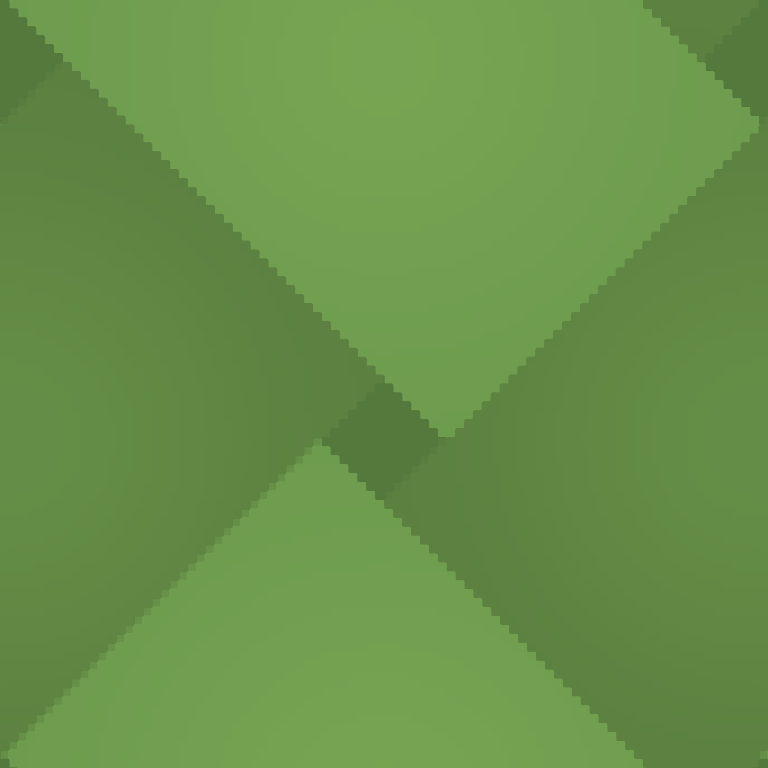
Give the GLSL for this background, as a WebGL 2 fragment shader.

```glsl
#version 300 es
precision highp float;
// Diagonal basket weave of light and dark green strips, with stepped edges.

#define CELLS 86.0        // stair cells across the canvas
#define TILE 85.0         // repeat of the weave, in cells
#define HALF_LONG 49.6    // half length of a strip along its diagonal
#define HALF_WIDE 35.4    // half width of a strip
#define STEP_BLUR 0.15    // softness of the stair steps, in cells
#define EDGE_BLUR 0.2     // softness of the strip edges, in cells
#define GLOW_RADIUS 43.0  // reach of the glow in each strip, in cells

uniform vec2 u_resolution;
out vec4 outColor;

const vec3 GAP_GREEN = vec3(0.329, 0.474, 0.235);
const vec3 DARK_EDGE = vec3(0.359, 0.503, 0.252);
const vec3 DARK_CORE = vec3(0.394, 0.558, 0.278);
const vec3 LIGHT_EDGE = vec3(0.433, 0.611, 0.306);
const vec3 LIGHT_CORE = vec3(0.463, 0.643, 0.320);

// Pulls a point to the centre of its cell, with a soft change between cells.
vec2 snapToCells(vec2 p, float blur) {
  vec2 g = p - 0.5;
  return floor(g) + 0.5 + smoothstep(0.5 - blur, 0.5 + blur, fract(g));
}

// Offset from the nearest repeat of a centre.
vec2 tileOffset(vec2 p, vec2 center) {
  return mod(p - center + 0.5 * TILE, TILE) - 0.5 * TILE;
}

// Distance inside a box turned by 45 degrees, negative outside.
float diagonalBox(vec2 p, vec2 halfSize) {
  vec2 inside = halfSize - abs(vec2(p.x - p.y, p.x + p.y));
  return min(inside.x, inside.y);
}

// Strip colour, brightest at its centre.
vec3 glow(vec2 p, vec3 core, vec3 edge) {
  return mix(core, edge, smoothstep(0.0, 1.0, length(p) / GLOW_RADIUS));
}

void main() {
  // Cell coordinates, measured down from the top left
  vec2 p = gl_FragCoord.xy / u_resolution;
  p = vec2(p.x * u_resolution.x / u_resolution.y, 1.0 - p.y) * CELLS;
  float pixel = CELLS / u_resolution.y;
  vec2 stepped = snapToCells(p, clamp(pixel, STEP_BLUR, 0.5));

  // Strips of the two directions
  vec2 darkSnap = tileOffset(stepped, vec2(0.4, 49.2));
  vec2 lightSnap = tileOffset(stepped, vec2(42.9, 6.7));
  float darkMask = smoothstep(-EDGE_BLUR, EDGE_BLUR,
    diagonalBox(darkSnap, vec2(HALF_LONG, HALF_WIDE)) + EDGE_BLUR);
  float lightMask = smoothstep(-EDGE_BLUR, EDGE_BLUR,
    diagonalBox(lightSnap, vec2(HALF_WIDE, HALF_LONG)));

  // Gaps first, then dark strips, then light strips
  vec3 color = GAP_GREEN;
  color = mix(color, glow(darkSnap, DARK_CORE, DARK_EDGE), darkMask);
  color = mix(color, glow(lightSnap, LIGHT_CORE, LIGHT_EDGE), lightMask);
  outColor = vec4(color, 1.0);
}
```
